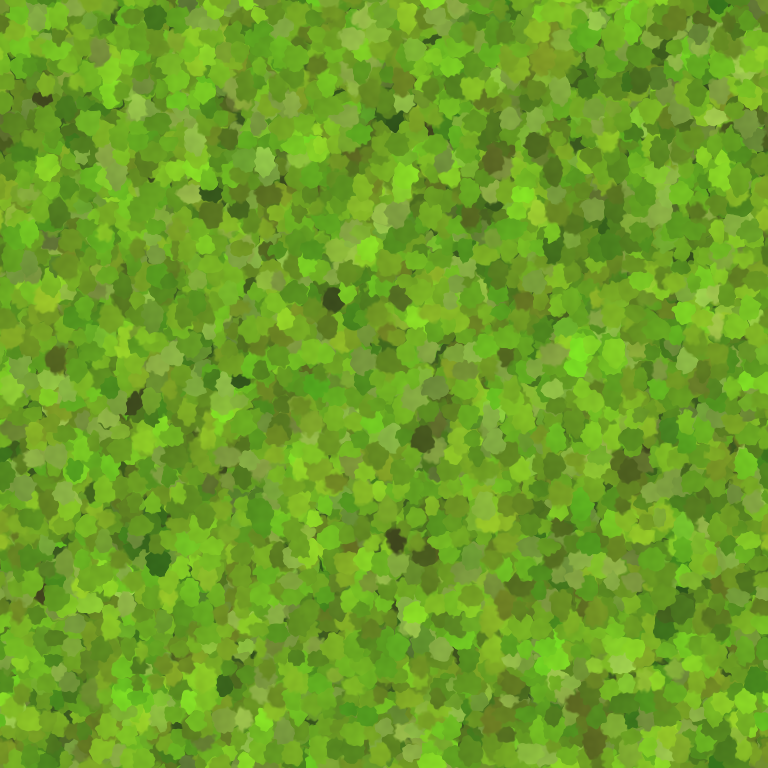
Write a WebGL 2 fragment shader that draws this texture.

```glsl
#version 300 es
precision highp float;
// Dense foliage of overlapping, rough-edged green dabs, seamless on all sides.

#define GRID 44.0        // dabs across the canvas in each layer
#define LAYERS 5         // painted from the bottom up
#define PRESENCE 0.7     // share of cells that hold a dab
#define RADIUS_MIN 0.45  // in cells
#define RADIUS_MAX 0.76
#define ROUGHNESS 0.0042 // raggedness of the outlines, in canvas units
#define TONE_MEAN 0.55
#define TONE_SPREAD 0.54 // random tone of single dabs
#define TONE_CLUMP 0.62  // tone shared by neighbouring dabs
#define PALE_SHARE 0.13
#define DARK_SHARE 0.025

uniform vec2 u_resolution;
out vec4 fragColor;

const vec3 SHADOW_GREEN = vec3(0.265, 0.395, 0.115);
const vec3 BRIGHT_GREEN = vec3(0.545, 0.820, 0.150);
const vec3 PALE_GREEN = vec3(0.570, 0.675, 0.330);
const vec3 GAP_GREEN = vec3(0.230, 0.350, 0.120);

vec3 hash3(vec2 cell, float seed) {
    uvec3 v = uvec3(ivec3(vec3(cell, seed))) * 1664525u + 1013904223u;
    v.x += v.y * v.z; v.y += v.z * v.x; v.z += v.x * v.y;
    v ^= v >> 16u;
    v.x += v.y * v.z; v.y += v.z * v.x; v.z += v.x * v.y;
    return vec3(v >> 8u) / 16777216.0;
}

float cornerSlope(vec2 corner, vec2 offset, float period, float seed) {
    float angle = 6.2832 * hash3(mod(corner, period), seed).x;
    return dot(vec2(cos(angle), sin(angle)), offset);
}

// Gradient noise that wraps after one canvas, about -0.7 to 0.7.
float noise(vec2 p, float period, float seed) {
    p *= period;
    vec2 i = floor(p), f = p - i;
    vec2 w = f * f * f * (f * (f * 6.0 - 15.0) + 10.0);
    vec2 e = vec2(1.0, 0.0);
    return mix(mix(cornerSlope(i, f, period, seed),
                   cornerSlope(i + e.xy, f - e.xy, period, seed), w.x),
               mix(cornerSlope(i + e.yx, f - e.yx, period, seed),
                   cornerSlope(i + e.xx, f - e.xx, period, seed), w.x), w.y);
}

// Colour of a dab from its random values and the clump it belongs to.
vec3 dabColor(vec2 center, vec3 pick, float hue, float depth) {
    float clump = noise(center, 13.0, 91.0) + 0.6 * noise(center, 26.0, 92.0);
    float tone = TONE_MEAN + TONE_SPREAD * (pick.x - 0.5) + TONE_CLUMP * clump;
    tone += 0.2 * (depth - 0.85) - 0.5 * step(1.0 - DARK_SHARE, pick.z);
    vec3 color = mix(SHADOW_GREEN, BRIGHT_GREEN, clamp(tone, -0.2, 1.05));

    // Drift between fresh green and olive.
    float olive = 0.8 * (hue - 0.5) + 0.8 * noise(center, 17.0, 93.0);
    color += olive * vec3(0.085, -0.075, 0.015);

    // Some faded dabs, gathered in patches.
    float fade = pick.y + 0.5 * noise(center, 15.0, 94.0);
    float pale = smoothstep(-0.12, 0.1, fade - 1.0 + PALE_SHARE);
    vec3 faded = PALE_GREEN * (0.8 + 0.35 * clamp(tone, 0.0, 1.0));
    return mix(color, faded, 0.65 * pale);
}

// Paints one layer of dabs over the colour below it.
vec3 paintLayer(vec3 color, vec2 p, float layer, float pixel) {
    vec2 q = p * GRID + layer * vec2(0.37, 0.61);
    vec2 home = floor(q);
    for (int y = -1; y <= 1; y++)
    for (int x = -1; x <= 1; x++) {
        vec2 cell = home + vec2(x, y);
        vec2 id = mod(cell, GRID);
        vec3 place = hash3(id, layer * 3.0 + 1.0);
        if (place.z > PRESENCE) continue;
        vec3 shape = hash3(id, layer * 3.0 + 2.0);
        vec3 pick = hash3(id, layer * 3.0 + 3.0);

        vec2 center = cell + 0.1 + 0.8 * place.xy;
        vec2 d = q - center;
        float stretch = mix(0.84, 1.25, shape.y);
        vec2 s = d * vec2(stretch, 1.0 / stretch);
        float angle = atan(s.y, s.x + 1e-5);
        float wobble = 1.0 + 0.07 * sin(3.0 * angle + 40.0 * shape.x)
                           + 0.05 * sin(5.0 * angle + 40.0 * shape.z);
        float radius = mix(RADIUS_MIN, RADIUS_MAX, shape.x) * wobble;
        float edge = (length(s) - radius) / GRID;
        float soft = max(pixel, mix(0.0010, 0.0035, pow(shape.z, 4.0)));
        float cover = 1.0 - smoothstep(-soft, soft, edge);
        if (cover <= 0.0) continue;

        vec3 dab = dabColor(center / GRID, pick, shape.z, layer / float(LAYERS - 1));
        dab *= 1.0 + 0.09 * dot(d, shape.xy - 0.5);
        color = mix(color, dab, cover);
    }
    return color;
}

void main() {
    vec2 uv = gl_FragCoord.xy / u_resolution;
    float pixel = 0.7 / min(u_resolution.x, u_resolution.y);

    // Ragged outlines come from a fine shift of the coordinates.
    vec2 ragged = vec2(noise(uv, 150.0, 81.0), noise(uv, 150.0, 82.0));
    vec2 p = uv + ROUGHNESS * ragged;

    vec3 color = GAP_GREEN;
    for (int i = 0; i < LAYERS; i++) color = paintLayer(color, p, float(i), pixel);

    // Faint mottling inside the dabs.
    color *= 1.0 + 0.05 * noise(uv, 90.0, 83.0);
    fragColor = vec4(clamp(color, 0.0, 1.0), 1.0);
}
```
